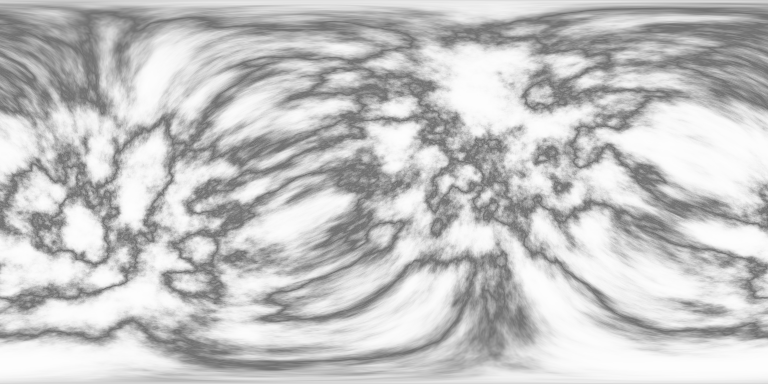
Give the GLSL for this texture, as a WebGL 1 fragment shader.

```glsl
precision highp float;

uniform vec2 u_resolution;

#define AXIS_LONGITUDE 4.02
#define AXIS_LATITUDE 0.43
#define AXIS_SCALE 0.2
#define FREQUENCY 2.3
#define GAIN 0.56
#define CONTRAST 3.9
#define CREASE_WIDTH 0.008
#define DARK 0.435
#define LIGHT 0.995
#define SEED vec3(13.7, 41.3, 27.9)

const float PI = 3.14159265;

// Random gradient for a lattice point
vec3 hashGradient(vec3 cell) {
  vec3 h = fract(cell * vec3(0.1031, 0.1030, 0.0973));
  h += dot(h, h.yxz + 33.33);
  return 2.0 * fract((h.xxy + h.yxx) * h.zyx) - 1.0;
}

float cornerValue(vec3 cell, vec3 local, vec3 corner) {
  return dot(hashGradient(cell + corner), local - corner);
}

// Gradient noise with quintic blending
float gradientNoise(vec3 p) {
  vec3 cell = floor(p);
  vec3 f = p - cell;
  vec3 w = f * f * f * (f * (f * 6.0 - 15.0) + 10.0);
  vec2 o = vec2(0.0, 1.0);
  float nearFace = mix(
    mix(cornerValue(cell, f, o.xxx), cornerValue(cell, f, o.yxx), w.x),
    mix(cornerValue(cell, f, o.xyx), cornerValue(cell, f, o.yyx), w.x), w.y);
  float farFace = mix(
    mix(cornerValue(cell, f, o.xxy), cornerValue(cell, f, o.yxy), w.x),
    mix(cornerValue(cell, f, o.xyy), cornerValue(cell, f, o.yyy), w.x), w.y);
  return mix(nearFace, farFace, w.z);
}

float fractalNoise(vec3 p) {
  float sum = 0.0;
  float amplitude = 1.0;
  for (int i = 0; i < 7; i++) {
    sum += amplitude * gradientNoise(p + SEED);
    p = p * 2.03 + vec3(5.2, 1.7, 9.1);
    amplitude *= GAIN;
  }
  return sum;
}

vec3 sphereDirection(float longitude, float latitude) {
  return vec3(cos(latitude) * vec2(cos(longitude), sin(longitude)),
              sin(latitude));
}

void main() {
  // Unwrapped sphere: longitude across, latitude up
  vec2 uv = gl_FragCoord.xy / u_resolution;
  vec3 p = sphereDirection(uv.x * 2.0 * PI, (uv.y - 0.5) * PI);

  // Compressing the domain along a tilted axis draws the grain into streaks
  vec3 axis = sphereDirection(AXIS_LONGITUDE, AXIS_LATITUDE);
  p += axis * dot(p, axis) * (AXIS_SCALE - 1.0);

  // Folded noise leaves dark creases between pale clouds
  float n = fractalNoise(p * FREQUENCY);
  float ridge = CONTRAST * sqrt(n * n + CREASE_WIDTH * CREASE_WIDTH);

  // Soft shoulder towards white
  float tone = ridge / pow(1.0 + pow(ridge, 4.0), 0.25);
  gl_FragColor = vec4(vec3(mix(DARK, LIGHT, tone)), 1.0);
}
```
